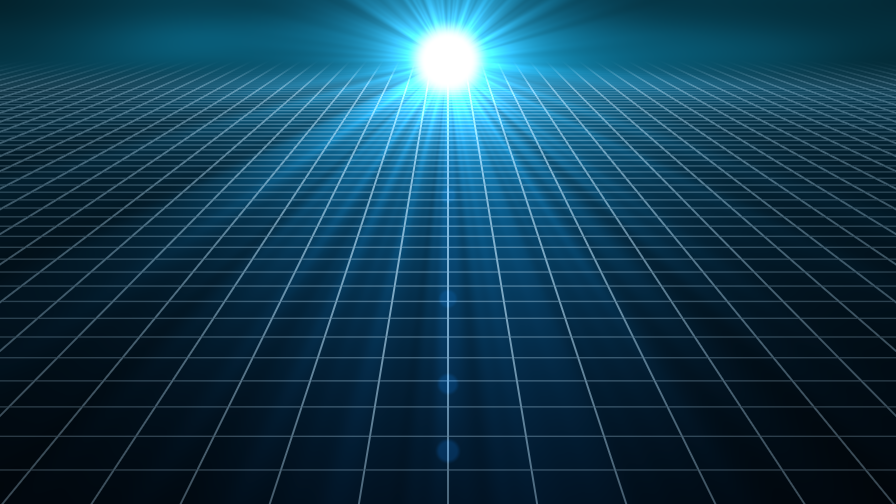
Reproduce this background procedurally as a WebGL 2 fragment shader.

```glsl
#version 300 es
precision highp float;
// Bright sun over a dark blue perspective grid, with soft rays and a teal sky.
uniform vec2 u_resolution;
out vec4 fragColor;

const vec2 SUN = vec2(0.0, 0.88);        // x from the centre, in canvas heights
const float HORIZON = 0.868;             // where the floor fades into the sky
const float VANISH_Y = 1.0764;           // where the grid lines converge
const float COLUMN_STEP = 0.1643;
const float ROW_SCALE = 14.245;
const float ROW_PHASE = 0.12;

const vec3 FLOOR_NEAR_SUN = vec3(0.06, 0.62, 0.85);
const vec3 FLOOR_FAR = vec3(0.05, 0.60, 1.15);
const vec3 SKY_TEAL = vec3(0.025, 0.30, 0.39);
const vec3 HALO = vec3(0.45, 0.75, 0.90);
const vec3 LINE = vec3(0.72, 0.87, 0.96);
const vec3 FLARE = vec3(0.02, 0.16, 0.30);

vec2 hashGradient(vec2 cell) {
    float h = fract(sin(dot(cell, vec2(127.1, 311.7))) * 43758.5);
    return vec2(cos(6.2832 * h), sin(6.2832 * h));
}

float gradientNoise(vec2 p) {
    vec2 i = floor(p), f = p - i;
    vec2 u = f * f * f * (f * (f * 6.0 - 15.0) + 10.0);
    vec2 e = vec2(0.0, 1.0);
    float a = dot(hashGradient(i), f);
    float b = dot(hashGradient(i + e.yx), f - e.yx);
    float c = dot(hashGradient(i + e.xy), f - e.xy);
    float d = dot(hashGradient(i + e.yy), f - e.yy);
    return mix(mix(a, b, u.x), mix(c, d, u.x), u.y);
}

// Distance to the nearest whole number
float toInteger(float x) {
    return abs(fract(x + 0.5) - 0.5);
}

// Antialiased stroke that dims when thinner than a pixel
float stroke(float dist, float width, float pixel) {
    float w = max(width, pixel);
    return clamp(0.5 + (0.5 * w - dist) / pixel, 0.0, 1.0) * width / w;
}

// Streaks that fan out from the sun
float rays(vec2 fromSun) {
    vec2 dir = fromSun / max(length(fromSun), 0.001);
    return gradientNoise(dir * 7.0 + 3.3) + 0.6 * gradientNoise(dir * 17.0 + 9.1);
}

vec3 skyColor(vec2 p, float streak) {
    float cloud = gradientNoise(p * vec2(2.2, 9.0) + 4.7);
    float edge = 1.0 - 0.35 * smoothstep(0.45, 0.95, abs(p.x));
    float top = 1.0 - 0.3 * smoothstep(0.92, 1.0, p.y);
    float glow = exp(-p.x * p.x / 0.08);
    vec3 sky = SKY_TEAL * edge * top * (1.0 + 0.4 * cloud);
    return sky + vec3(0.03, 0.22, 0.30) * glow * (1.0 + 0.5 * streak);
}

vec3 floorColor(vec2 p, float streak) {
    float down = max(HORIZON - p.y, 0.0);
    float beam = 0.3 + 0.7 * exp(-p.x * p.x / 0.20);
    float shade = exp(-2.2 * down) * beam * (1.0 + 0.42 * streak);
    return mix(FLOOR_NEAR_SUN, FLOOR_FAR, down) * shade;
}

// Coverage of the columns (x) and rows (y) of the grid
vec2 gridLines(vec2 p, float pixel) {
    float depth = max(VANISH_Y - p.y, 0.02);
    float slant = depth / length(vec2(p.x, depth));
    float columnDist = toInteger(p.x / (COLUMN_STEP * depth)) * COLUMN_STEP * depth * slant;
    float rowGap = depth * depth / ROW_SCALE;
    float rowDist = toInteger(ROW_SCALE / depth - ROW_PHASE) * rowGap;
    float rowFade = smoothstep(1.2, 3.0, rowGap / pixel);
    float rowWidth = 0.0027;
    float row = mix(min(rowWidth / rowGap, 0.3), stroke(rowDist, rowWidth, pixel), rowFade);
    return vec2(stroke(columnDist, 0.0038, pixel), row);
}

// Faint lens spots in a column below the sun
float lensSpots(vec2 p) {
    float sum = 0.0;
    for (int i = 0; i < 4; i++) {
        float k = float(i);
        float y = 0.105 + 0.115 * k + 0.018 * k * k;
        float radius = 0.027 - 0.003 * k;
        sum += smoothstep(radius, radius * 0.6, length(p - vec2(0.0, y))) * (1.0 - 0.2 * k);
    }
    return sum;
}

void main() {
    float pixel = 1.0 / u_resolution.y;
    vec2 p = (gl_FragCoord.xy - vec2(0.5 * u_resolution.x, 0.0)) * pixel;
    vec2 fromSun = p - SUN;
    float r = length(fromSun);
    float streak = rays(fromSun);

    // Sky and floor
    float ground = smoothstep(HORIZON + 0.015, HORIZON - 0.05, p.y);
    vec3 color = mix(skyColor(p, streak), floorColor(p, streak), ground);

    // Grid, brighter close to the light
    vec2 grid = gridLines(p, pixel);
    float lit = exp(-p.x * p.x / 0.25) * smoothstep(-0.3, 0.55, p.y);
    float columns = grid.x * (0.30 + 0.42 * lit);
    float rows = grid.y * (0.22 + 0.18 * lit);
    color = mix(color, LINE, max(columns, rows) * ground);

    // Lens spots and the soft beam between them
    float beam = exp(-p.x * p.x / 0.0006) * smoothstep(0.0, 0.3, p.y) * ground;
    color += FLARE * (0.5 * lensSpots(p) + 0.25 * beam);

    // Sun halo and core
    float halo = exp(-max(r - 0.055, 0.0) / 0.065);
    color += HALO * halo * (0.9 + 0.35 * streak);
    color = mix(color, vec3(1.0), smoothstep(0.085, 0.045, r));
    fragColor = vec4(clamp(color, 0.0, 1.0), 1.0);
}
```
